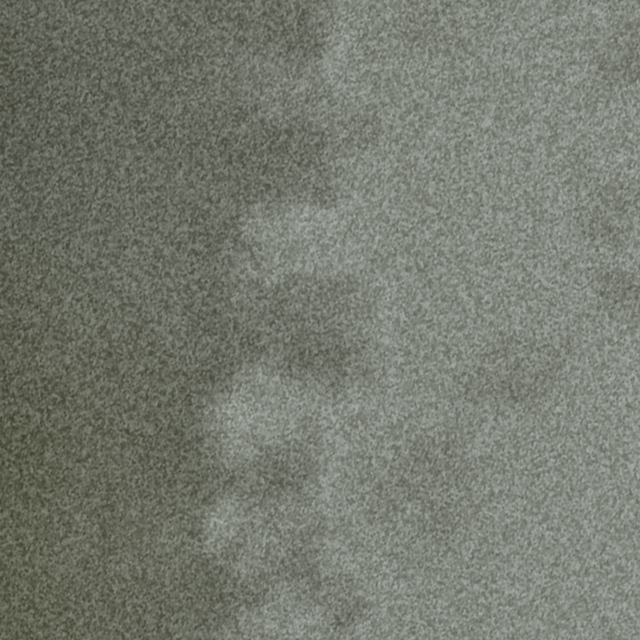
Write a WebGL 2 fragment shader that draws this texture.

```glsl
#version 300 es
precision highp float;

uniform vec2 u_resolution;
out vec4 fragColor;

// Colours
const vec3 SHADE = vec3(0.33, 0.34, 0.29);
const vec3 LIGHT = vec3(0.59, 0.612, 0.584);
const vec3 OLIVE_SHIFT = vec3(0.0, -0.003, -0.022);

// Broad tones, measured from SHADE (0) to LIGHT (1)
const float DARK_TONE = 0.21;
const float FRONT_GAIN = 0.37;
const float SIDE_GAIN = 0.20;
const float FRONT_X = 0.44;
const float FRONT_WANDER = 0.5;
const float FRONT_SOFTNESS = 0.055;

// Clouding
const float RIM_GAIN = 0.09;
const float PATCH_GAIN = 0.20;
const float SMUDGE_GAIN = 0.20;
const float STREAK_GAIN = 0.18;

// Nap of the surface
const float GRAIN_SCALE = 250.0;
const float GRAIN_GAIN = 1.08;
const float GRAIN_ANGLE = 0.35;
const float GRAIN_STRETCH = 1.2;

float hash(vec2 p) {
    vec3 q = fract(vec3(p.xyx) * 0.1031);
    q += dot(q, q.yzx + 33.33);
    return fract((q.x + q.y) * q.z);
}

float valueNoise(vec2 p) {
    vec2 cell = floor(p);
    vec2 f = fract(p);
    f = f * f * (3.0 - 2.0 * f);
    float low = mix(hash(cell), hash(cell + vec2(1.0, 0.0)), f.x);
    float high = mix(hash(cell + vec2(0.0, 1.0)), hash(cell + vec2(1.0)), f.x);
    return mix(low, high, f.y);
}

mat2 rotation(float angle) {
    float c = cos(angle);
    float s = sin(angle);
    return mat2(c, s, -s, c);
}

float fbm(vec2 p) {
    float sum = 0.0;
    float weight = 0.5;
    mat2 turn = rotation(0.65) * 2.03;
    for (int i = 0; i < 5; i++) {
        sum += weight * valueNoise(p);
        p = turn * p + 17.3;
        weight *= 0.5;
    }
    return sum / 0.96875;
}

// Short pebbled fibres from two crossed lattices, centred on zero
float napGrain(vec2 p) {
    vec2 q = rotation(GRAIN_ANGLE) * p * GRAIN_SCALE;
    q.x *= GRAIN_STRETCH;
    float fibres = valueNoise(q + 40.0);
    float crossed = valueNoise(rotation(0.9) * q + 391.0);
    return 0.55 * fibres + 0.45 * crossed - 0.5;
}

// Dark side, ragged front and cloudy light side
float broadTone(vec2 p) {
    float wander = fbm(p * vec2(4.0, 5.0) + 3.7) - 0.5;
    float d = p.x - FRONT_X + FRONT_WANDER * wander;
    float front = smoothstep(-FRONT_SOFTNESS, FRONT_SOFTNESS, d);
    float tone = DARK_TONE + FRONT_GAIN * front + SIDE_GAIN * p.x;

    // Pale wisps gathered along the front
    float frontDist = d / 0.12;
    float rimDist = (d - 0.05) / 0.05;
    float wisps = smoothstep(0.52, 0.74, fbm(p * 8.0 + 21.0));
    tone += RIM_GAIN * exp(-rimDist * rimDist);
    tone += PATCH_GAIN * wisps * exp(-frontDist * frontDist);

    // Dim smudges on the light side, level streaks on the dark side
    float smudges = smoothstep(0.5, 0.72, fbm(p * vec2(6.0, 7.5) + 58.0));
    float streaks = fbm(p * vec2(2.0, 6.0) + 33.0) - 0.5;
    tone -= SMUDGE_GAIN * smudges * front;
    tone += STREAK_GAIN * streaks * (1.0 - front);
    return tone - 0.08 * (1.0 - smoothstep(0.0, 0.15, p.x));
}

void main() {
    vec2 p = gl_FragCoord.xy / min(u_resolution.x, u_resolution.y);
    float tone = broadTone(p) + GRAIN_GAIN * napGrain(p);
    vec3 colour = mix(SHADE, LIGHT, tone);

    // Warm tint toward the lower left
    float warmth = (1.0 - smoothstep(0.0, 0.5, p.x)) * (1.0 - smoothstep(0.2, 0.75, p.y));
    colour += OLIVE_SHIFT * warmth;
    fragColor = vec4(clamp(colour, 0.0, 1.0), 1.0);
}
```
